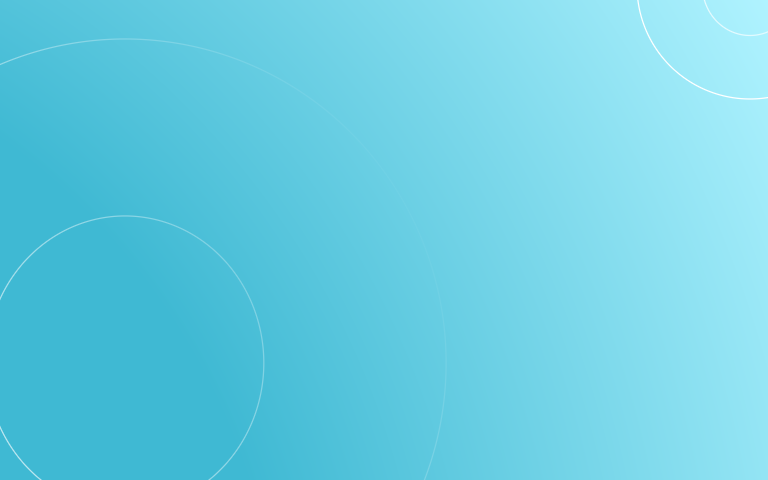
Reproduce this background procedurally as a WebGL 1 fragment shader.

```glsl
precision highp float;

// A soft aqua backdrop: one wide radial gradient brightening to the upper right,
// with two pairs of thin concentric white rings whose strokes fade around the rim.
// Lengths are in canvas heights, with the origin at the lower left.

uniform vec2 u_resolution;

// Gradient
const vec3 DEEP_AQUA = vec3(0.247, 0.725, 0.827);
const vec3 PALE_AQUA = vec3(0.690, 0.953, 1.0);
const vec2 GRADIENT_CENTER = vec2(-0.833, -0.4375);
const float DEEP_RADIUS = 1.417;
const float PALE_RADIUS = 2.827;

// Rings: semi-axes, and stroke opacity as (faintest, brightest)
const vec3 RING_COLOR = vec3(1.0);
const float HALF_STROKE = 0.0013;
const vec2 FADE_DIRECTION = vec2(0.866, 0.5);

const vec2 LEFT_CENTER = vec2(0.2604, 0.2438);
const vec2 LEFT_INNER_AXES = vec2(0.2892, 0.3063);
const vec2 LEFT_OUTER_AXES = vec2(0.6690, 0.6750);
const vec2 LEFT_INNER_ALPHA = vec2(0.28, 0.65);
const vec2 LEFT_OUTER_ALPHA = vec2(0.03, 0.90);

const vec2 RIGHT_CENTER = vec2(1.5625, 1.0292);
const vec2 RIGHT_INNER_AXES = vec2(0.0990, 0.1031);
const vec2 RIGHT_OUTER_AXES = vec2(0.2354, 0.2354);
const vec2 RIGHT_INNER_ALPHA = vec2(0.55, 0.70);
const vec2 RIGHT_OUTER_ALPHA = vec2(1.0, 1.0);

// Approximate signed distance to an axis-aligned ellipse
float ellipseDistance(vec2 p, vec2 axes) {
    float k = length(p / axes);
    float slope = max(length(p / (axes * axes)), 1e-4);
    return k * (k - 1.0) / slope;
}

// Opacity of a ring: pixel coverage of the stroke, faintest along FADE_DIRECTION
float ringAlpha(vec2 p, vec2 axes, vec2 alphaRange, float pixel) {
    float d = ellipseDistance(p, axes);
    float coverage = clamp(0.5 + (HALF_STROKE - d) / pixel, 0.0, 1.0)
                   - clamp(0.5 - (HALF_STROKE + d) / pixel, 0.0, 1.0);
    float facing = dot(p, FADE_DIRECTION) / max(length(p), 1e-4);
    return coverage * mix(alphaRange.x, alphaRange.y, 0.5 - 0.5 * facing);
}

void main() {
    vec2 p = gl_FragCoord.xy / u_resolution.y;
    float pixel = 1.0 / u_resolution.y;

    // Background gradient
    float r = length(p - GRADIENT_CENTER);
    float t = clamp((r - DEEP_RADIUS) / (PALE_RADIUS - DEEP_RADIUS), 0.0, 1.0);
    vec3 color = mix(DEEP_AQUA, PALE_AQUA, t);

    // Ring pairs
    vec2 left = p - LEFT_CENTER;
    vec2 right = p - RIGHT_CENTER;
    color = mix(color, RING_COLOR, ringAlpha(left, LEFT_INNER_AXES, LEFT_INNER_ALPHA, pixel));
    color = mix(color, RING_COLOR, ringAlpha(left, LEFT_OUTER_AXES, LEFT_OUTER_ALPHA, pixel));
    color = mix(color, RING_COLOR, ringAlpha(right, RIGHT_INNER_AXES, RIGHT_INNER_ALPHA, pixel));
    color = mix(color, RING_COLOR, ringAlpha(right, RIGHT_OUTER_AXES, RIGHT_OUTER_ALPHA, pixel));

    gl_FragColor = vec4(color, 1.0);
}
```
